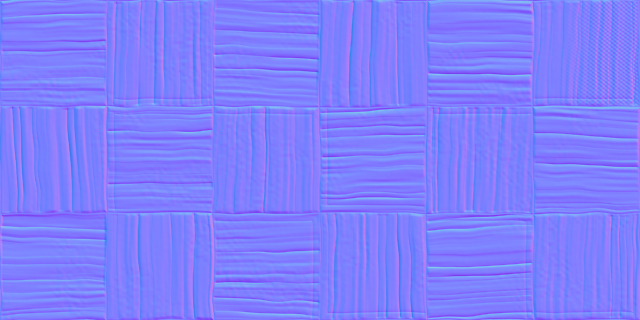
A Shadertoy shader for this texture map:

```glsl
// Normal map of a basket weave: square cells of ribbed strands, alternately lying flat and upright
#define CELLS vec2(6.0, 3.0)
#define STRANDS 12
#define GROOVE_DEPTH 0.0105
#define GROOVE_WIDTH 0.014
#define BORDER_DEPTH 0.0065
#define FIBRE_DEPTH 0.0075
#define GRAIN_DEPTH 0.0018
#define STRAND_TILT 0.14
#define EDGE_WOBBLE 0.022
#define UPRIGHT_RELIEF 1.0
#define CLOTH_CELL vec2(5.0, 2.0)

float hash(vec2 p) {
    vec3 q = fract(vec3(p.xyx) * 0.1031);
    q += dot(q, q.yzx + 33.33);
    return fract((q.x + q.y) * q.z);
}

float noise(vec2 p) {
    vec2 i = floor(p), f = fract(p);
    f = f * f * (3.0 - 2.0 * f);
    return mix(mix(hash(i), hash(i + vec2(1, 0)), f.x),
               mix(hash(i + vec2(0, 1)), hash(i + vec2(1, 1)), f.x), f.y);
}

// Noise centred on zero, so that relief does not lift the whole cell
float relief(vec2 p) {
    return noise(p) - 0.5;
}

// Grooves and ledges across one cell; x runs along the strands, y across them
float strandHeight(vec2 s, vec2 seed) {
    float h = 0.0;
    for (int k = 0; k < STRANDS; k++) {
        vec2 id = seed + vec2(float(k) * 3.7, 11.0);
        float r = hash(id), deep = hash(id + 5.3);
        float centre = (float(k) + 0.1 + 0.8 * r) / float(STRANDS);
        float bend = 0.018 * relief(vec2(s.x * 2.5, r * 40.0) + seed);
        float d = s.y - centre - bend;
        float fade = mix(0.35, 1.0, smoothstep(0.2, 0.6, noise(vec2(s.x * 2.0 + r * 30.0, deep * 50.0))));
        h -= GROOVE_DEPTH * (0.12 + deep * deep) * fade * exp(-abs(d) / GROOVE_WIDTH);
        h += 0.005 * (hash(id + 9.1) - 0.5) * smoothstep(-0.015, 0.015, d);
    }
    return h;
}

float heightAt(vec2 p) {
    p += EDGE_WOBBLE * vec2(relief(p * 5.0 + 20.0), relief(p * 5.0 + 70.0));
    vec2 cell = floor(p), local = fract(p);
    vec2 seed = cell * 17.3 + 101.0;
    bool upright = mod(cell.x + cell.y, 2.0) > 0.5;

    // Strand coordinates, with a tilt that fans out across the cell
    vec2 s = upright ? local.yx : local;
    float tilt = mix(hash(seed + 1.0), hash(seed + 2.0), s.y) - 0.5;
    s.y += STRAND_TILT * tilt * (s.x - 0.5);

    // Strands, fine fibres and soft swelling
    float h = strandHeight(s, seed);
    float fibreMask = 0.35 + 0.9 * noise(vec2(s.x * 1.5, s.y * 5.0) + seed);
    h += FIBRE_DEPTH * fibreMask * relief(vec2(s.x * 1.8, s.y * 30.0) + seed);
    h += 0.007 * relief(vec2(s.x * 1.2, s.y * 12.0) + seed + 40.0);
    if (upright) h *= UPRIGHT_RELIEF;

    // Worn grain, and one cell with a cloth texture
    float wear = smoothstep(0.4, 0.8, noise(local * 3.0 + seed));
    h += GRAIN_DEPTH * (0.25 + wear) * relief(local * 30.0 + seed);
    if (cell == CLOTH_CELL)
        h += 0.0013 * sin(s.x * 170.0) * sin(s.y * 130.0) * smoothstep(0.2, 0.7, s.y);

    // Nested corner crease in some cells
    vec2 flip = step(0.5, vec2(hash(seed + 3.0), hash(seed + 4.0)));
    vec2 corner = mix(local, 1.0 - local, flip);
    float crease = abs(min(corner.x, corner.y) - 0.07);
    h -= 0.004 * step(0.6, hash(seed + 6.0)) * exp(-crease / 0.012);

    // Cell border: relief fades to a shared level, then a narrow uneven seam
    vec2 toEdge = 0.5 - abs(local - 0.5);
    float edge = min(toEdge.x, toEdge.y);
    float seam = BORDER_DEPTH * (0.35 + 0.9 * noise(p * 3.0 + 50.0));
    return h * smoothstep(0.0, 0.03, edge) - seam * exp(-edge / 0.012);
}

void mainImage(out vec4 fragColor, in vec2 fragCoord) {
    vec2 p = fragCoord / iResolution.xy * CELLS;
    float e = max(0.006, 0.5 * CELLS.y / iResolution.y);
    vec2 slope = vec2(heightAt(p + vec2(e, 0)) - heightAt(p - vec2(e, 0)),
                      heightAt(p + vec2(0, e)) - heightAt(p - vec2(0, e))) / (2.0 * e);
    vec3 normal = normalize(vec3(-slope, 1.0));
    fragColor = vec4(normal * 0.5 + 0.5, 1.0);
}
```
